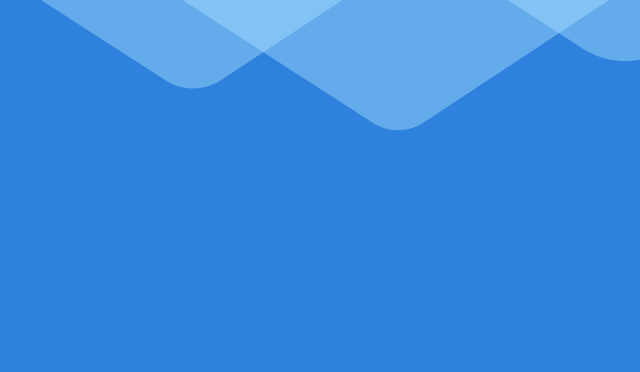
This background is drawn by a WebGL 2 fragment shader. Its source:

```glsl
#version 300 es
precision highp float;
// Translucent rounded wedges hanging from the top edge of a flat blue field.

uniform vec2 u_resolution;
out vec4 fragColor;

// Signed distance to a downward wedge that spans left..right at the top edge.
float wedgeDistance(vec2 p, float left, float right, float radius) {
    vec2 leftNormal = normalize(vec2(-0.645, 1.0));
    vec2 rightNormal = normalize(vec2(0.66, 1.0));

    // Tip where the straight sides meet, then the centre of its rounding circle
    float tipX = (0.66 * right + 0.645 * left) / 1.305;
    vec2 tip = vec2(tipX, 0.645 * (tipX - left));
    vec2 center = tip - radius * (leftNormal + rightNormal) / (1.0 + dot(leftNormal, rightNormal));
    vec2 q = p - center;

    // Circle between the two side normals, straight sides elsewhere
    bool inCorner = q.x * leftNormal.y > q.y * leftNormal.x
                 && q.x * rightNormal.y < q.y * rightNormal.x;
    float sides = max(dot(q, leftNormal), dot(q, rightNormal));
    return (inCorner ? length(q) : sides) - radius;
}

void main() {
    // Canvas widths, with y measured down from the top
    vec2 p = vec2(gl_FragCoord.x, u_resolution.y - gl_FragCoord.y) / u_resolution.x;
    float pixel = 1.0 / u_resolution.x;

    // Left end, right end and corner radius of each wedge
    vec3 wedges[3] = vec3[3](
        vec3(0.064, 0.535, 0.080),
        vec3(0.285, 0.952, 0.073),
        vec3(0.793, 1.158, 0.122));

    vec3 color = vec3(0.18, 0.51, 0.87);
    vec3 paleBlue = vec3(0.67, 0.88, 1.0);
    for (int i = 0; i < 3; i++) {
        float d = wedgeDistance(p, wedges[i].x, wedges[i].y, wedges[i].z);
        float coverage = clamp(0.5 - d / pixel, 0.0, 1.0);
        color = mix(color, paleBlue, 0.43 * coverage);
    }
    fragColor = vec4(color, 1.0);
}
```
